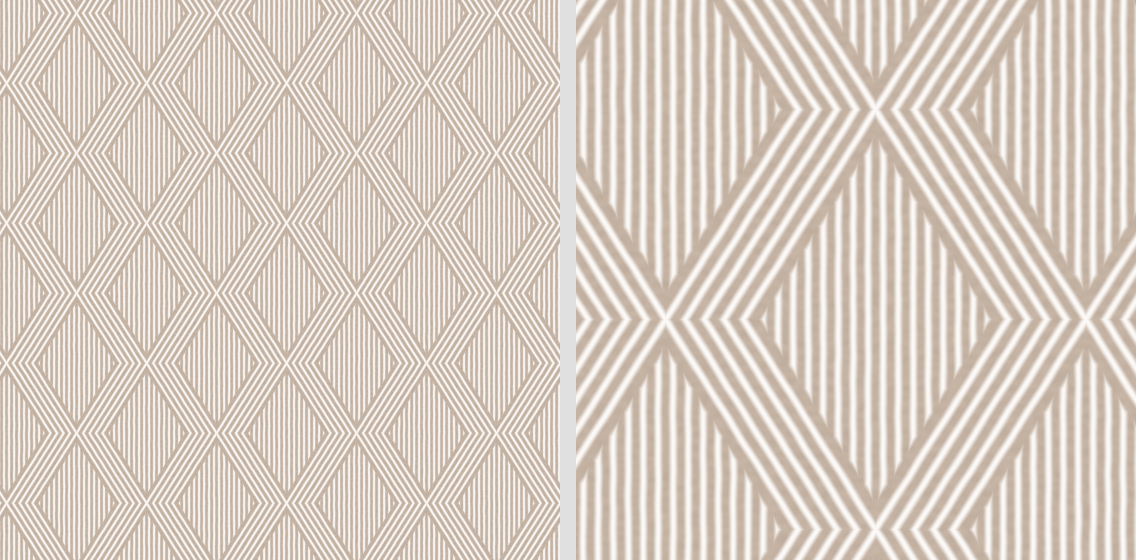
Left: the whole. Right: its middle third, enlarged.
Write a Shadertoy shader that draws this pattern.

```glsl
const float REPEATS = 4.0;                 // diamond cells across and down
const vec2  NODE = vec2(0.047, 0.406);     // a crossing point, in cells
const float SLOPE = 0.63;                  // run over rise of the slanted lines
const float BAND_GAPS = 4.0;               // gaps between the white lines of a band
const float STRIPES = 28.0;                // upright stripes per cell
const float LINE_HALF = 0.0080;            // half widths and lengths in cells
const float STRIPE_HALF = 0.0075;
const float BORDER = 0.036;                // solid frame around each diamond
const float SOFTNESS = 0.007;
const float WOBBLE = 0.0022;
const float GRAIN = 0.035;
const vec2  WOBBLE_FREQ = vec2(40.0, 56.0);
const vec2  GRAIN_FREQ = vec2(128.0, 224.0);
const vec3  TAN = vec3(0.765, 0.695, 0.635);
const vec3  WHITE = vec3(0.985, 0.977, 0.968);

vec2 hashGradient(vec2 cell) {
    vec3 h = fract(cell.xyx * vec3(0.1031, 0.1030, 0.0973));
    h += dot(h, h.yzx + 33.33);
    float angle = 6.2832 * fract((h.x + h.y) * h.z);
    return vec2(cos(angle), sin(angle));
}

float corner(vec2 cell, vec2 offset, vec2 local, vec2 period) {
    return dot(hashGradient(mod(cell + offset, period)), local - offset);
}

// Gradient noise that wraps after period cells
float gradientNoise(vec2 p, vec2 period) {
    vec2 cell = floor(p);
    vec2 f = fract(p);
    vec2 w = f * f * f * (f * (f * 6.0 - 15.0) + 10.0);
    float low = mix(corner(cell, vec2(0, 0), f, period),
                    corner(cell, vec2(1, 0), f, period), w.x);
    float high = mix(corner(cell, vec2(0, 1), f, period),
                     corner(cell, vec2(1, 1), f, period), w.x);
    return mix(low, high, w.y);
}

// Signed distance to the white areas, positive inside
float whiteLines(vec2 p) {
    // Fold the cell into one quarter, with a crossing at each end
    vec2 quarter = 0.5 - abs(fract(p) - 0.5);
    float across = quarter.x - SLOPE * quarter.y;
    float bandWidth = 0.5 * (1.0 - SLOPE);
    float toNormal = inversesqrt(1.0 + SLOPE * SLOPE);

    // Parallel slanted lines
    float spacing = bandWidth / BAND_GAPS;
    float index = clamp(floor(across / spacing + 0.5), 0.0, BAND_GAPS);
    float band = LINE_HALF - abs(across - index * spacing) * toNormal;

    // Upright stripes, clipped to the framed diamonds
    float inside = max(-across, across - bandWidth) * toNormal - BORDER;
    float stripe = STRIPE_HALF - abs(fract(p.x * STRIPES) - 0.5) / STRIPES;
    return max(band, min(stripe, inside));
}

void mainImage(out vec4 fragColor, in vec2 fragCoord) {
    vec2 uv = fragCoord / iResolution.xy;
    vec2 p = uv * REPEATS - NODE;

    // Slightly uneven edges
    p.x += WOBBLE * gradientNoise(uv * WOBBLE_FREQ, WOBBLE_FREQ);

    float pixel = REPEATS / min(iResolution.x, iResolution.y);
    float edge = max(SOFTNESS, 0.75 * pixel);
    float white = smoothstep(-edge, edge, whiteLines(p));

    // Faint woven grain in the tan ground
    float grain = GRAIN * gradientNoise(uv * GRAIN_FREQ, GRAIN_FREQ);
    vec3 color = mix(TAN + grain, WHITE, white);
    fragColor = vec4(color, 1.0);
}
```
